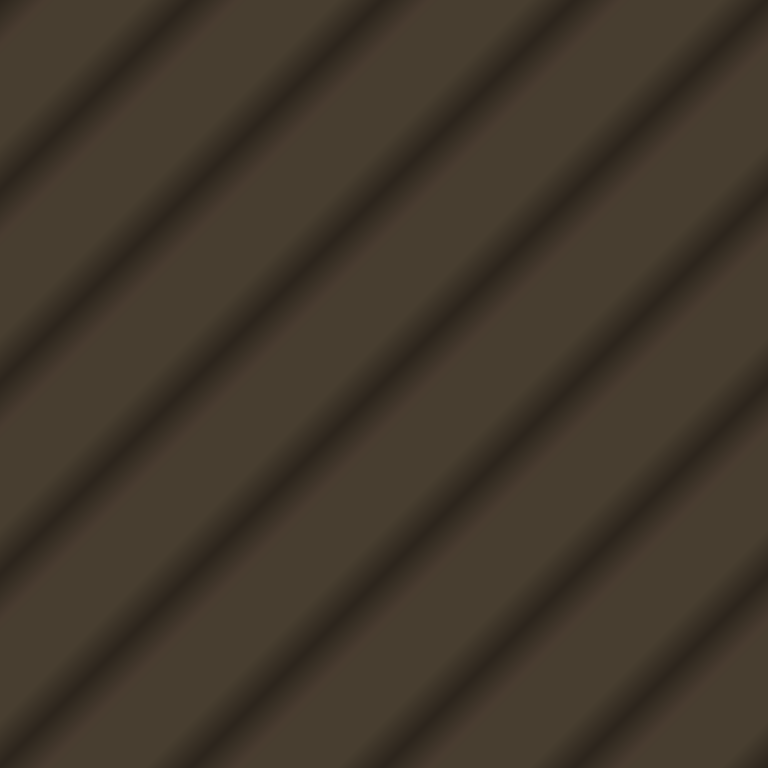
Write a WebGL 1 fragment shader that draws this pattern.

```glsl
precision highp float;
// Soft diagonal grooves rising to the right across a flat olive-brown ground.
// A wrapped diagonal phase gives the signed distance to the nearest groove;
// a linear ramp shades it, with a faint warm tint along its lower-right side.

#define REPEATS 4.0             // whole grooves across and down
#define GROOVE_SHIFT -0.008     // groove centre, in periods
#define GROOVE_HALF_WIDTH 0.24  // ramp length on each side, in periods
#define WARM_CENTER 0.22        // tint position beside the groove, in periods
#define WARM_SPREAD 0.13        // tint reach, in periods
#define GROUND_COLOR vec3(0.282, 0.245, 0.188)
#define GROOVE_COLOR vec3(0.172, 0.142, 0.110)
#define WARM_TINT vec3(0.004, -0.009, 0.002)

uniform vec2 u_resolution;

// Signed distance to the nearest groove, positive toward the lower right.
float grooveDistance(vec2 uv) {
  float phase = REPEATS * (uv.x - uv.y) - GROOVE_SHIFT;
  return fract(phase + 0.5) - 0.5;
}

void main() {
  vec2 uv = gl_FragCoord.xy / u_resolution;
  float distanceToGroove = grooveDistance(uv);

  // Groove shading, with its sharp centre softened slightly
  float softDistance = sqrt(distanceToGroove * distanceToGroove + 0.0001);
  float ramp = clamp(softDistance / GROOVE_HALF_WIDTH, 0.0, 1.0);
  vec3 color = mix(GROOVE_COLOR, GROUND_COLOR, ramp);

  // Warm rim below each groove
  float rim = 1.0 - smoothstep(0.0, WARM_SPREAD, abs(distanceToGroove - WARM_CENTER));
  color += WARM_TINT * rim;

  gl_FragColor = vec4(color, 1.0);
}
```
